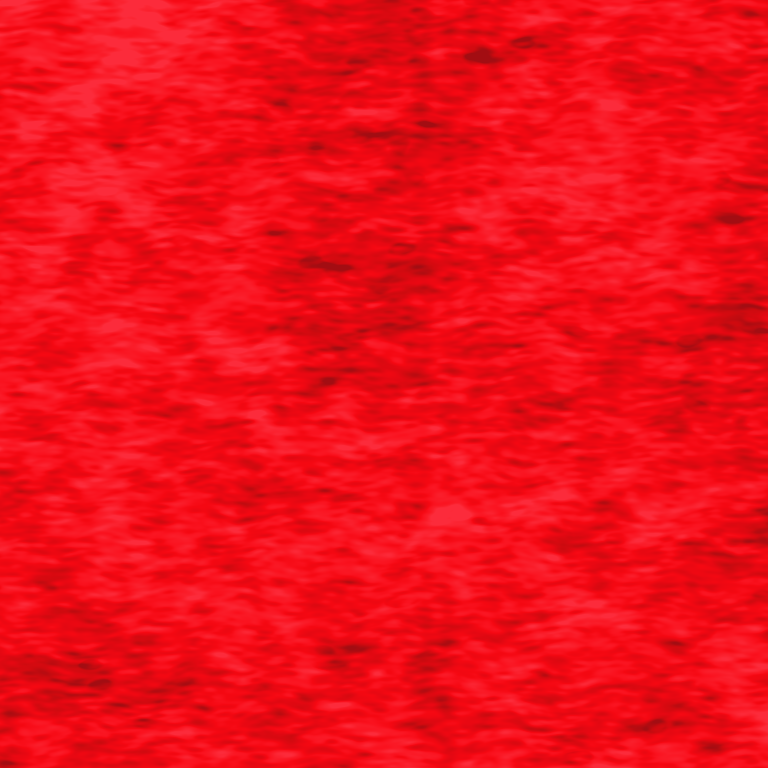
Reproduce this texture procedurally as a Shadertoy shader.

```glsl
// Mottled crimson cloth: soft cloudy patches crossed by short horizontal fibres,
// with sparse dark flecks. Stretched cellular noise at several scales is summed
// into one tone, which then indexes a ramp of reds.

const int STOPS = 7;
const vec3 REDS[STOPS] = vec3[STOPS](
    vec3(0.64, 0.05, 0.07),   // deep fleck
    vec3(0.81, 0.04, 0.06),   // shadow
    vec3(0.90, 0.03, 0.07),   // crimson
    vec3(0.96, 0.03, 0.07),   // scarlet
    vec3(0.98, 0.07, 0.12),   // bright red
    vec3(0.98, 0.11, 0.16),   // light red
    vec3(0.99, 0.17, 0.23));  // rosy highlight
const float TONES[STOPS] = float[STOPS](-3.1, -1.88, -0.86, -0.11, 0.52, 1.23, 2.1);

// Three random values in 0..1 for a cell
vec3 hash3(vec2 cell, float seed) {
    vec3 q = fract(vec3(cell.xyx + seed * 17.31) * vec3(0.1031, 0.1030, 0.0973));
    q += dot(q, q.yxz + 33.33);
    return fract((q.xxy + q.yzz) * q.zyx);
}

// Cellular noise: each cell holds one soft light or dark blot.
// The result has a mean of zero and a deviation of about one.
float blots(vec2 p, float seed) {
    vec2 cell = floor(p);
    float sum = 0.0;
    for (int y = -1; y <= 1; y++) {
        for (int x = -1; x <= 1; x++) {
            vec2 c = cell + vec2(x, y);
            vec3 rnd = hash3(c + 50.0, seed);
            vec2 d = p - c - rnd.xy;
            float falloff = max(0.0, 1.0 - dot(d, d));
            sum += (2.0 * rnd.z - 1.0) * falloff * falloff;
        }
    }
    return sum * 2.18;
}

// Gentle vertical sway, so the fibres are not ruled straight
vec2 sway(vec2 p, float amount) {
    float wave = sin(p.x * 23.0 + 5.0 * sin(p.y * 9.0))
               + 0.6 * sin(p.x * 57.0 - p.y * 31.0);
    return p + vec2(0.0, amount * wave);
}

// Colour of the ramp at a given tone
vec3 redRamp(float tone) {
    vec3 colour = REDS[0];
    for (int i = 1; i < STOPS; i++) {
        float t = (tone - TONES[i - 1]) / (TONES[i] - TONES[i - 1]);
        colour = mix(colour, REDS[i], clamp(t, 0.0, 1.0));
    }
    return colour;
}

void mainImage(out vec4 fragColor, in vec2 fragCoord) {
    vec2 uv = fragCoord / iResolution.y;
    vec2 p = sway(uv, 0.0025);

    // Cloudy patches, large to small
    float cloud = blots(uv * vec2(4.5, 5.0), 1.0);
    float patches = blots(p * vec2(11.0, 14.0), 2.0);
    float mottle = blots(p * vec2(25.0, 42.0), 3.0);

    // Horizontal fibres, long and short
    float longFibre = blots(p * vec2(30.0, 130.0), 4.0);
    float shortFibre = blots(p * vec2(65.0, 190.0), 5.0);

    float tone = 0.42 * cloud + 0.38 * patches + 0.38 * mottle
               + 0.55 * longFibre + 0.42 * shortFibre;

    // Dark flecks gather where the patches are already dim
    float fleck = smoothstep(0.9, 2.2, blots(p * vec2(32.0, 70.0), 6.0));
    float dim = smoothstep(0.5, -1.2, 0.6 * cloud + 0.7 * patches);
    tone += 0.06 - 1.3 * fleck * dim;

    fragColor = vec4(redRamp(tone), 1.0);
}
```
